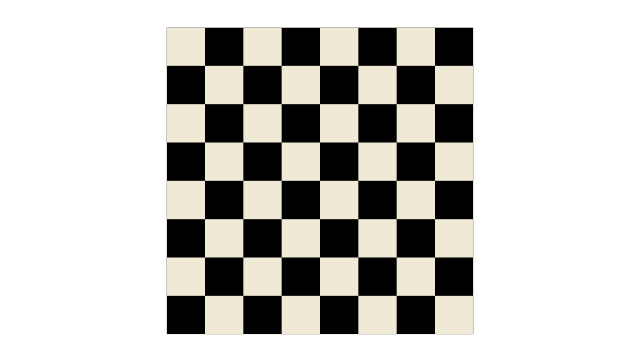
A WebGL 1 fragment shader for this pattern:

```glsl
precision highp float;
// A plain eight by eight chequerboard of black and cream squares on white.
// Each axis gives a signed square wave, filtered over one pixel; the product
// of the two waves picks the colour, and a box mask trims the board.

uniform vec2 u_resolution;

// Square wave per axis: +1 in even cells, -1 in odd ones, with smooth edges.
vec2 squareWave(vec2 cell, float pixel) {
  vec2 edgeDistance = 0.5 - abs(mod(cell + 0.5, 2.0) - 1.0);
  return clamp(2.0 * edgeDistance / pixel, -1.0, 1.0);
}

// Coverage of a centred square with the given half side.
float boxCoverage(vec2 p, float halfSide, float pixel) {
  vec2 inside = clamp(0.5 + (halfSide - abs(p)) / pixel, 0.0, 1.0);
  return inside.x * inside.y;
}

void main() {
  // Units of one cell, measured from the board centre just below the middle.
  float cellSize = 46.0 / 432.0;
  vec2 p = (gl_FragCoord.xy - 0.5 * u_resolution) / u_resolution.y;
  p = (p + vec2(0.0, 1.0 / 432.0)) / cellSize;
  float pixel = 1.0 / (u_resolution.y * cellSize);

  // Squares: the lower left corner is black.
  vec2 wave = squareWave(p + 4.0, pixel);
  float dark = 0.5 + 0.5 * wave.x * wave.y;
  vec3 board = mix(vec3(0.937, 0.914, 0.838), vec3(0.0), dark);

  // White surround.
  vec3 color = mix(vec3(1.0), board, boxCoverage(p, 4.0, pixel));
  gl_FragColor = vec4(color, 1.0);
}
```
